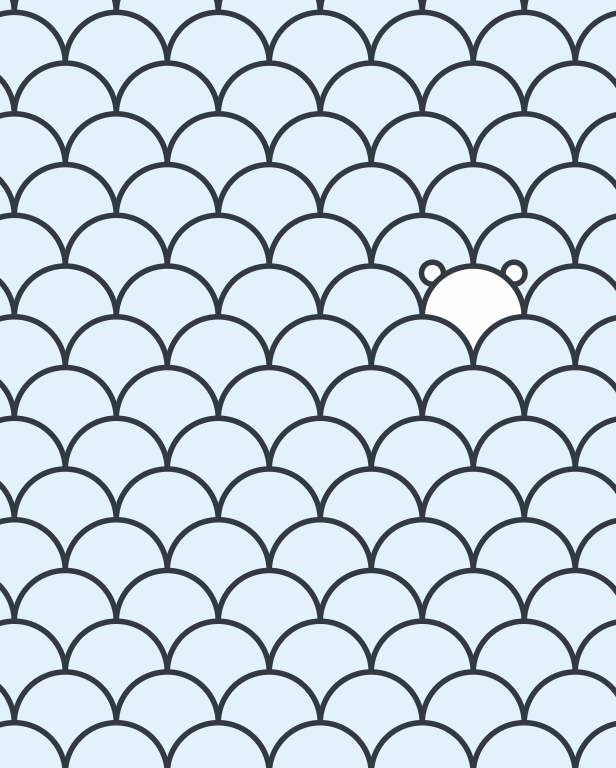
This pattern is drawn by a Shadertoy shader. Its source:

```glsl
// Overlapping pale blue fish scales with dark outlines; one scale is white with two round ears.

// Antialiased coverage of a signed distance, one pixel wide.
float coverage(float dist, float pixel) {
    return clamp(0.5 - dist / pixel, 0.0, 1.0);
}

// Paints a filled shape with a stroke centred on its edge.
vec3 paintOutlined(vec3 under, vec3 fill, float dist, float pixel) {
    const float halfStroke = 0.054;
    vec3 ink = vec3(0.195, 0.222, 0.252);
    vec3 color = mix(under, ink, coverage(dist - halfStroke, pixel));
    return mix(color, fill, coverage(dist + halfStroke, pixel));
}

void mainImage(out vec4 fragColor, in vec2 fragCoord) {
    // One unit is one scale radius
    float pixel = 15.06 / iResolution.y;
    vec2 p = fragCoord * pixel;

    vec3 ice = vec3(0.892, 0.946, 0.980);
    vec3 white = vec3(0.995);
    vec2 origin = vec2(1.28, 8.843);
    float rowStep = 0.995;

    // Position relative to the eared scale, four columns along in row zero
    vec2 eared = p - origin - vec2(8.0, 0.0);

    // Paint the nearby rows from back to front, lower rows on top
    vec3 color = ice;
    float nearestRow = floor((origin.y - p.y) / rowStep);
    for (int i = -1; i <= 2; i++) {
        float row = nearestRow + float(i);
        vec2 local = p - origin + vec2(-row, row * rowStep);
        local.x = mod(local.x + 1.0, 2.0) - 1.0;
        vec3 fill = ice;

        // Ears sit behind the white scale
        if (abs(row) < 0.5) {
            float ear = length(vec2(abs(eared.x) - 0.80, eared.y - 0.86)) - 0.215;
            color = paintOutlined(color, white, ear, pixel);
            if (abs(eared.x) < 1.0) fill = white;
        }
        color = paintOutlined(color, fill, length(local) - 1.0, pixel);
    }

    fragColor = vec4(color, 1.0);
}
```
